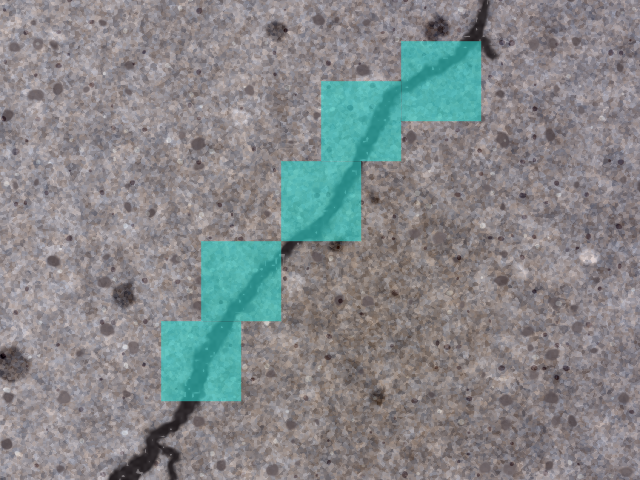
A Shadertoy shader for this texture:

```glsl
const float ROWS = 12.0;                       // canvas height in grid units
const vec3 PALE = vec3(0.600, 0.573, 0.587);
const vec3 WARM = vec3(0.520, 0.478, 0.455);
const vec3 COOL = vec3(0.542, 0.515, 0.540);
const vec3 CRACK_COLOR = vec3(0.13, 0.11, 0.12);
const vec3 TINT = vec3(0.17, 0.84, 0.81);
const float TINT_AMOUNT = 0.58;
const float TILE_SIZE = 2.0;
const float GRAIN_CONTRAST = 0.30;
const float ROUGHNESS = 0.16;

// Lower left corners of the tinted tiles
const vec2 TILES[5] = vec2[5](vec2(4.03, 1.97), vec2(5.03, 3.97),
    vec2(7.03, 5.97), vec2(8.03, 7.97), vec2(10.03, 8.97));

// Crack path: position and half width
const vec3 PATH[15] = vec3[15](
    vec3(12.2, 12.1, 0.11), vec3(11.87, 11.05, 0.18), vec3(11.35, 10.54, 0.15),
    vec3(10.0, 9.75, 0.12), vec3(9.65, 9.3, 0.16), vec3(9.27, 8.56, 0.17),
    vec3(8.85, 7.8, 0.15), vec3(8.44, 6.9, 0.17), vec3(7.92, 6.3, 0.19),
    vec3(7.19, 5.8, 0.11), vec3(5.94, 4.4, 0.15), vec3(5.0, 2.95, 0.20),
    vec3(4.79, 1.95, 0.20), vec3(4.4, 1.4, 0.14), vec3(3.85, 1.05, 0.16));

// Large stones: position, radius, brightness shift
const vec4 STONES[12] = vec4[12](
    vec4(6.94, 11.17, 0.25, -0.24), vec4(10.94, 11.27, 0.29, -0.28),
    vec4(3.08, 4.6, 0.30, -0.25), vec4(0.28, 2.9, 0.42, -0.26),
    vec4(6.0, 9.07, 0.23, 0.22), vec4(14.73, 5.56, 0.18, 0.20),
    vec4(13.0, 5.2, 0.18, 0.20), vec4(1.42, 11.06, 0.18, 0.20),
    vec4(9.38, 2.1, 0.19, -0.23), vec4(8.43, 5.87, 0.15, -0.28),
    vec4(7.33, 4.93, 0.22, 0.15), vec4(9.31, 7.04, 0.14, -0.25));

vec3 hash3(vec2 p) {
    vec3 q = fract(p.xyx * vec3(0.1031, 0.1030, 0.0973));
    q += dot(q, q.yxz + 33.33);
    return fract((q.xxy + q.yzz) * q.zyx);
}

vec3 noise3(vec2 p) {
    vec2 i = floor(p), f = fract(p);
    f = f * f * (3.0 - 2.0 * f);
    return mix(mix(hash3(i), hash3(i + vec2(1, 0)), f.x),
               mix(hash3(i + vec2(0, 1)), hash3(i + vec2(1, 1)), f.x), f.y);
}

// Soft cellular grains, each with its own random triple
vec3 grains(vec2 p) {
    vec2 cell = floor(p);
    vec4 sum = vec4(0.0);
    for (int y = -1; y <= 1; y++)
    for (int x = -1; x <= 1; x++) {
        vec2 id = cell + vec2(x, y);
        vec2 d = id + hash3(id + 71.0).xy - p;
        sum += vec4(hash3(id), 1.0) * exp(-22.0 * dot(d, d));
    }
    return sum.rgb / max(sum.a, 1e-9);
}

// Sparse round pebbles: coverage and random brightness
vec2 pebbles(vec2 p, float density) {
    vec2 id = floor(p);
    vec3 h = hash3(id + 19.0);
    float radius = 0.10 + 0.17 * h.z;
    vec2 d = fract(p) - mix(vec2(0.3), vec2(0.7), h.xy);
    d.x *= 0.75 + 0.5 * h.y;
    float present = step(1.0 - density, hash3(id + 137.0).x);
    return vec2(present * smoothstep(radius + 0.06, radius - 0.06, length(d)), h.x);
}

float taperedSegment(vec2 p, vec3 a, vec3 b) {
    vec2 ab = b.xy - a.xy;
    float t = clamp(dot(p - a.xy, ab) / dot(ab, ab), 0.0, 1.0);
    return length(p - a.xy - ab * t) - mix(a.z, b.z, t);
}

float crackDistance(vec2 p) {
    float d = 1e3;
    for (int i = 0; i < 14; i++) d = min(d, taperedSegment(p, PATH[i], PATH[i + 1]));
    // Forks at both ends
    d = min(d, taperedSegment(p, PATH[14], vec3(3.72, 0.5, 0.17)));
    d = min(d, taperedSegment(p, vec3(3.72, 0.5, 0.17), vec3(3.0, 0.0, 0.30)));
    d = min(d, taperedSegment(p, vec3(3.95, 0.9, 0.08), vec3(4.36, 0.65, 0.09)));
    d = min(d, taperedSegment(p, vec3(4.36, 0.65, 0.09), vec3(4.25, -0.1, 0.10)));
    return min(d, taperedSegment(p, vec3(12.05, 11.0, 0.12), vec3(12.34, 10.65, 0.09)));
}

vec3 concrete(vec2 p, vec2 rough) {
    // Broad colour regions
    vec2 toWarm = (p - vec2(9.3, 4.0)) / vec2(4.6, 5.2);
    vec3 color = mix(PALE, COOL, smoothstep(5.0, 12.0, p.x));
    color = mix(color, WARM, 0.9 * exp(-dot(toWarm, toWarm)));
    color += 0.07 * (noise3(p * 0.8).x - 0.5) + 0.08 * (noise3(p * 2.3).y - 0.5);
    // Aggregate at three sizes
    vec3 g = 0.30 * grains(p * 3.6 + rough) + 0.45 * grains(p * 7.5) + 0.45 * grains(p * 14.0) - 0.6;
    color += GRAIN_CONTRAST * (g.x + 0.22 * g.y * vec3(1.0, 0.1, -0.9));
    // Scattered dark and pale pebbles
    vec2 dark = pebbles(p * 1.7 + rough, 0.20);
    color = mix(color, vec3(0.29, 0.25, 0.26) + 0.12 * dark.y, 0.75 * dark.x);
    vec2 small = pebbles(p * 3.7 + rough + 40.0, 0.16);
    color += small.x * mix(-0.20, 0.15, smoothstep(0.4, 0.7, small.y)) * vec3(0.9, 1.0, 0.95);
    for (int i = 0; i < 12; i++) {
        vec4 s = STONES[i];
        float d = length(p + rough * 0.8 - s.xy);
        color += s.w * smoothstep(s.z + 0.08, s.z - 0.08, d);
    }
    return color;
}

void mainImage(out vec4 fragColor, in vec2 fragCoord) {
    float pixel = ROWS / iResolution.y;
    vec2 p = fragCoord * pixel;
    vec2 rough = ROUGHNESS * (noise3(p * 3.0).xy + 0.6 * noise3(p * 8.0).yz - 0.8);
    vec3 color = concrete(p, rough);

    // Crack with faint grit inside
    float d = crackDistance(p + rough);
    float grit = noise3(p * 11.0).z;
    color *= 1.0 - 0.12 * smoothstep(0.25, 0.0, d);
    vec3 inside = CRACK_COLOR + 0.09 * grit + 0.25 * smoothstep(0.83, 0.95, grit);
    color = mix(color, inside, smoothstep(0.04 + pixel, -0.04 - pixel, d));

    // Translucent square tiles
    float tinted = 0.0;
    for (int i = 0; i < 5; i++) {
        vec2 q = abs(p - TILES[i] - 0.5 * TILE_SIZE) - 0.5 * TILE_SIZE;
        tinted = max(tinted, clamp(0.5 - max(q.x, q.y) / pixel, 0.0, 1.0));
    }
    color = mix(color, TINT, TINT_AMOUNT * tinted);
    fragColor = vec4(clamp(color, 0.0, 1.0), 1.0);
}
```
